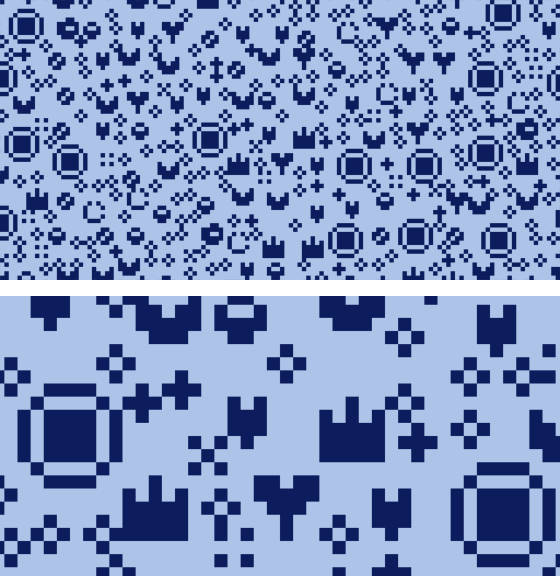
Top, the full canvas; bottom, a detail of the centre.
Write a WebGL 1 fragment shader that draws this pattern.

```glsl
precision highp float;
// Navy pixel-block rosettes, buds, cups and tiny diamonds scattered on pale blue.
uniform vec2 u_resolution;

const vec2 NOWHERE = vec2(-999.0);

vec2 hash2(vec2 p, float seed) {
  vec2 d = vec2(dot(p, vec2(127.1, 311.7)), dot(p, vec2(269.5, 183.3)));
  return fract(sin(d + seed * 17.3) * 43758.5453);
}

// Large rosettes: at most one in each 16-cell tile
vec2 rosetteCentre(vec2 tile) {
  if (hash2(tile, 1.0).x > 0.45) return NOWHERE;
  return tile * 16.0 + 3.5 + floor(hash2(tile, 2.0) * 8.0);
}

bool nearRosette(vec2 c, float reach) {
  for (int i = 0; i < 2; i++)
    for (int j = 0; j < 2; j++) {
      vec2 tile = floor(c / 16.0 - 0.5) + vec2(i, j);
      if (distance(c, rosetteCentre(tile)) < reach) return true;
    }
  return false;
}

// Medium motifs: at most one in each 8-cell tile, clear of the rosettes
vec2 motifCentre(vec2 tile) {
  vec2 c = tile * 8.0 + 2.0 + floor(hash2(tile, 3.0) * 4.0);
  if (hash2(tile, 4.0).x > 0.8 || nearRosette(c, 7.0)) return NOWHERE;
  return c;
}

bool nearMotif(vec2 c, float reach) {
  for (int i = 0; i < 2; i++)
    for (int j = 0; j < 2; j++) {
      vec2 tile = floor(c / 8.0 - 0.5) + vec2(i, j);
      if (distance(c, motifCentre(tile)) < reach) return true;
    }
  return false;
}

bool rosette(vec2 q) {
  float r = length(q);
  return r < 2.2 || (r > 3.1 && r < 4.0);
}

bool motif(vec2 q, float kind) {
  float x = abs(q.x), y = q.y, r = length(q);
  if (max(x, abs(y)) > 2.5) return false;
  // crown
  if (kind < 0.07) return y < 0.5 || (y < 1.5 && x != 1.0) || x < 0.5;
  // bud
  if (kind < 0.23) return (x < 1.5 && abs(y) < 1.5 && x >= y) || (x < 0.5 && y < -1.5);
  // open cup
  if (kind < 0.41) return y > -1.5 && x >= y && x - min(y, 0.0) < 2.5;
  // sprout
  if (kind < 0.59) return x <= max(y + 1.0, 0.0) && (y < 1.5 || x > 0.5);
  // broken ring
  if (kind < 0.69) return r > 1.9 && r < 2.5 && (x * y != 0.0 || q.x + y < 0.0);
  // pierced blossom
  if (kind < 0.77) return r > 0.5 && r < 2.3 && q != vec2(1.0, 0.0) && q != vec2(-1.0, 2.0);
  // round bowl, or ring with a diagonal core
  vec2 e = q + 0.5;
  float ring = length(e);
  if (ring > 2.0) return false;
  return ring > 1.0 || (kind < 0.9 ? e.y < 0.0 : e.x * e.y < 0.0);
}

bool speck(vec2 q, float kind) {
  vec2 a = abs(q);
  if (max(a.x, a.y) > 1.5) return false;
  float steps = a.x + a.y;
  if (kind < 0.8) return steps == 1.0;
  if (kind < 0.91) return steps < 1.5;
  return steps == 2.0 || (kind < 0.95 && steps == 0.0);
}

// 1 where a cell is inked, 0 where it is ground
float ink(vec2 cell) {
  if (rosette(cell - rosetteCentre(floor(cell / 16.0)))) return 1.0;
  vec2 tile = floor(cell / 8.0);
  if (motif(cell - motifCentre(tile), hash2(tile, 5.0).x)) return 1.0;

  // Specks: a slanted lattice, each taking the first free place in its slot
  vec2 slot = floor(vec2(4.0 * cell.x + cell.y - 2.5, 4.0 * cell.y - cell.x - 1.5) / 17.0 + 0.5);
  vec2 base = slot.x * vec2(4.0, 1.0) + slot.y * vec2(-1.0, 4.0);
  vec2 rnd = hash2(slot, 6.0);
  for (int k = 0; k < 4; k++) {
    float place = mod(floor(rnd.x * 4.0) + float(k), 4.0);
    vec2 c = base + vec2(mod(place, 2.0), floor(place / 2.0));
    if (!nearRosette(c, 5.9) && !nearMotif(c, 4.2))
      return speck(cell - c, rnd.y) ? 1.0 : 0.0;
  }
  return 0.0;
}

void main() {
  // 64 cells fill the height; neighbouring cells blend over a thin edge
  float cellsPerPixel = 64.0 / u_resolution.y;
  vec2 p = gl_FragCoord.xy * cellsPerPixel + vec2(4.5, 10.5);
  vec2 cell = floor(p);
  float soft = min(0.7 * cellsPerPixel, 0.5);
  vec2 w = smoothstep(0.5 - soft, 0.5 + soft, fract(p));
  float low = mix(ink(cell), ink(cell + vec2(1.0, 0.0)), w.x);
  float high = mix(ink(cell + vec2(0.0, 1.0)), ink(cell + vec2(1.0)), w.x);

  vec3 paleBlue = vec3(0.683, 0.765, 0.91);
  vec3 navy = vec3(0.05, 0.11, 0.36);
  gl_FragColor = vec4(mix(paleBlue, navy, mix(low, high, w.y)), 1.0);
}
```
